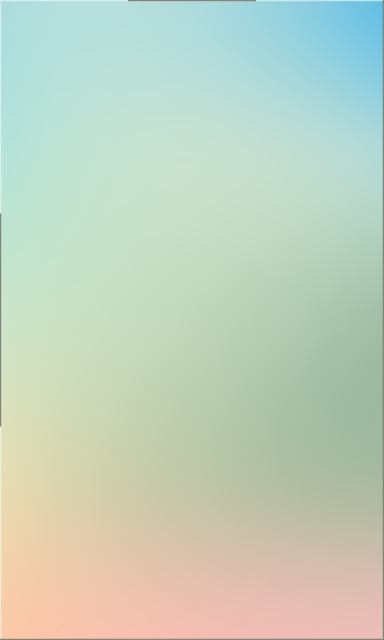
This background is drawn by a WebGL 1 fragment shader. Its source:

```glsl
precision highp float;
// A soft pastel backdrop: blue and mint above, sage at the right, peach below.
// Five colour bands curve across x and are joined by a smooth cubic along y;
// a faint sage shade and a hairline frame finish it.

#define EDGE_WIDTH 0.00195
#define EDGE_DARK vec3(0.50, 0.52, 0.48)
#define EDGE_LIGHT vec3(0.94, 0.98, 0.97)
#define EDGE_LIGHT_MIX 0.6
#define SHADE_CENTRE vec2(0.93, 0.38)
#define SHADE_SIZE vec2(0.35, 0.13)
#define SHADE_TINT vec3(0.035, 0.020, 0.005)

uniform vec2 u_resolution;

// Quadratic through the left, middle and right colours.
vec3 band(float x, vec3 left, vec3 middle, vec3 right) {
  return left * (1.0 - x) * (1.0 - 2.0 * x)
       + middle * 4.0 * x * (1.0 - x)
       + right * x * (2.0 * x - 1.0);
}

// Catmull-Rom weight at distance d from a band.
float cubicWeight(float d) {
  d = abs(d);
  float inner = (1.5 * d - 2.5) * d * d + 1.0;
  float outer = ((-0.5 * d + 2.5) * d - 4.0) * d + 2.0;
  return d < 1.0 ? inner : (d < 2.0 ? outer : 0.0);
}

void addBand(inout vec4 total, float y, float level, vec3 colour) {
  total += vec4(colour, 1.0) * cubicWeight(y * 4.0 - level);
}

vec3 backdrop(vec2 uv) {
  vec3 peach = band(uv.x, vec3(0.99, 0.79, 0.65), vec3(0.96, 0.745, 0.70), vec3(0.93, 0.745, 0.725));
  vec3 sand = band(uv.x, vec3(0.91, 0.865, 0.70), vec3(0.755, 0.78, 0.66), vec3(0.67, 0.735, 0.63));
  vec3 sage = band(uv.x, vec3(0.80, 0.895, 0.785), vec3(0.757, 0.84, 0.733), vec3(0.65, 0.755, 0.66));
  vec3 mint = band(uv.x, vec3(0.705, 0.89, 0.845), vec3(0.785, 0.882, 0.812), vec3(0.69, 0.85, 0.835));
  vec3 sky = band(uv.x, vec3(0.665, 0.865, 0.87), vec3(0.675, 0.86, 0.867), vec3(0.375, 0.745, 0.90));

  vec4 total = vec4(0.0);
  addBand(total, uv.y, 0.0, peach);
  addBand(total, uv.y, 1.0, sand);
  addBand(total, uv.y, 2.0, sage);
  addBand(total, uv.y, 3.0, mint);
  addBand(total, uv.y, 4.0, sky);

  vec2 offset = (uv - SHADE_CENTRE) / SHADE_SIZE;
  return total.rgb / total.a - SHADE_TINT * exp(-dot(offset, offset));
}

// Smooth coverage of a hairline lying along an edge.
float hairline(float distanceToEdge, float pixel) {
  return clamp((EDGE_WIDTH - distanceToEdge) / pixel + 0.5, 0.0, 1.0);
}

// One in the middle third of a side, zero outside it.
float middleThird(float t, float pixel) {
  return clamp((1.0 / 6.0 - abs(t - 0.5)) / pixel + 0.5, 0.0, 1.0);
}

void main() {
  vec2 uv = gl_FragCoord.xy / u_resolution;
  vec2 size = vec2(u_resolution.x / u_resolution.y, 1.0);
  vec2 p = uv * size;
  float pixel = 1.0 / u_resolution.y;
  vec3 colour = backdrop(uv);

  // Frame: light on the left and top, dark elsewhere.
  float left = hairline(p.x, pixel);
  float top = hairline(size.y - p.y, pixel);
  float right = hairline(size.x - p.x, pixel);
  float bottom = hairline(p.y, pixel);
  float accent = max(left * middleThird(uv.y, pixel), top * middleThird(uv.x, pixel));
  colour = mix(colour, EDGE_LIGHT, max(left, top) * EDGE_LIGHT_MIX);
  colour = mix(colour, EDGE_DARK, max(accent, max(right, bottom)));

  gl_FragColor = vec4(colour, 1.0);
}
```
